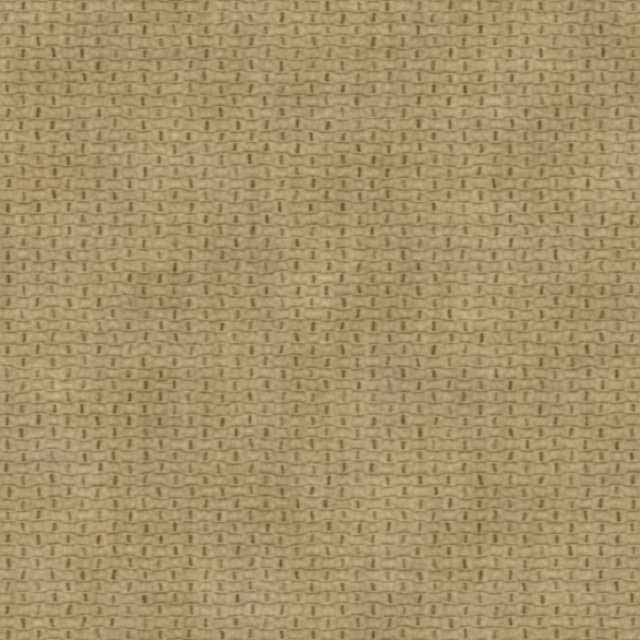
A Shadertoy shader for this texture:

```glsl
// Coarse tan woven cloth: paired upright yarns alternate with flat cross yarns.
// A smooth checker picks the yarn on top; soft gaps shade the weave, and
// gradient noise adds uneven threads, fibre grain and broad mottling.

const vec2 THREADS = vec2(42.0, 54.0);      // yarns across and down
const vec3 SHADOW = vec3(0.47, 0.38, 0.225);
const vec3 STRAW = vec3(0.80, 0.715, 0.56);
const float PI = 3.14159265;

float hash(vec2 p) {
    vec3 q = fract(vec3(p.xyx) * 0.1031);
    q += dot(q, q.yzx + 33.33);
    return fract((q.x + q.y) * q.z);
}

vec2 gradient(vec2 cell) {
    float angle = 2.0 * PI * hash(cell);
    return vec2(cos(angle), sin(angle));
}

float gradientNoise(vec2 p) {
    vec2 i = floor(p), f = p - i;
    vec2 u = f * f * f * (f * (f * 6.0 - 15.0) + 10.0);
    vec2 e = vec2(1.0, 0.0);
    float low = mix(dot(gradient(i), f),
                    dot(gradient(i + e.xy), f - e.xy), u.x);
    float high = mix(dot(gradient(i + e.yx), f - e.yx),
                     dot(gradient(i + e.xx), f - e.xx), u.x);
    return mix(low, high, u.y);
}

// Soft line profile: 1 on the line, falling off with distance
float softLine(float dist, float width) {
    float t = dist / width;
    return exp(-t * t);
}

// Pair of upright yarns split by a dark slit
float uprightYarn(vec2 fromCentre, float slitDepth) {
    float slit = softLine(fromCentre.x, 0.14) * smoothstep(0.52, 0.24, fromCentre.y);
    return 0.69 - slitDepth * slit;
}

// Flat cross yarn, bounded above and below by a gap
float crossYarn(vec2 fromCentre, float gapDepth) {
    float gap = softLine(0.5 - fromCentre.y, 0.16);
    float crown = softLine(fromCentre.y, 0.25) * softLine(fromCentre.x, 0.45);
    return 0.61 + 0.13 * crown - gapDepth * gap;
}

float weave(vec2 p) {
    vec2 cell = floor(p);
    vec2 fromCentre = abs(p - cell - 0.5);
    vec2 wave = sin(PI * p);
    float uprightOnTop = smoothstep(-0.30, 0.24, wave.x * wave.y);
    float slitDepth = mix(0.35, 0.72, hash(cell + 7.0));
    float gapDepth = 0.38 + 0.25 * gradientNoise(p * vec2(0.7, 1.0) + 31.0);
    return mix(crossYarn(fromCentre, gapDepth),
               uprightYarn(fromCentre, slitDepth), uprightOnTop);
}

// Long streaks along single yarns in both directions
float threadStreaks(vec2 p) {
    return gradientNoise(p * vec2(0.14, 1.1) + 53.0)
         + gradientNoise(p * vec2(1.1, 0.12) + 97.0);
}

void mainImage(out vec4 fragColor, in vec2 fragCoord) {
    vec2 uv = fragCoord / iResolution.xy;
    vec2 p = uv * THREADS;

    // Hand-loomed wobble of the yarns
    vec2 wobble = vec2(gradientNoise(p * 0.45 + 11.0), gradientNoise(p * 0.45 + 71.0));
    float tone = weave(p + 0.28 * wobble);

    // Wear, from thread scale to cloth scale
    tone += 0.12 * threadStreaks(p);
    tone += 0.24 * gradientNoise(uv * 130.0 + 19.0);
    tone += 0.12 * gradientNoise(uv * 6.0 + 43.0);

    vec3 color = mix(SHADOW, STRAW, clamp(tone, -0.15, 1.1));

    // Slight drift between warm and greyish dye
    color.b += 0.03 * gradientNoise(uv * 9.0 + 83.0);
    fragColor = vec4(color, 1.0);
}
```
